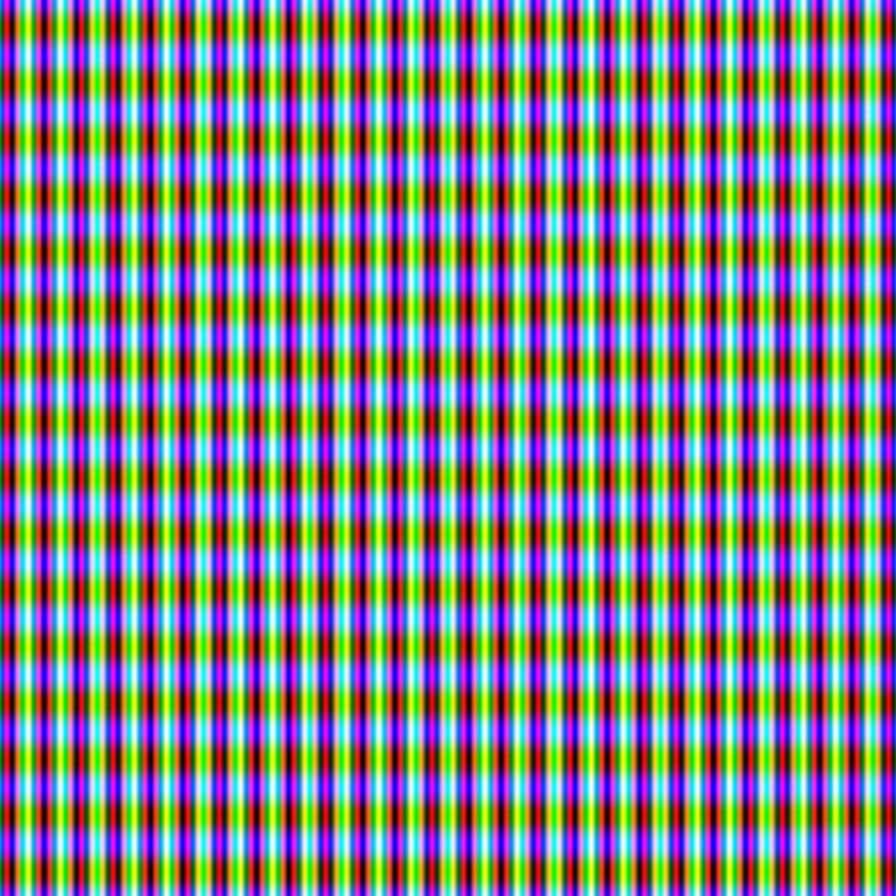
Give the GLSL for this pattern, as a Shadertoy shader.

```glsl
// Woven colour stripes: each colour channel is one smooth cosine wave.
// Red and green run across at different rates, so their stripes beat;
// blue runs up the canvas and tints the columns in horizontal bands.

const float TAU = 6.2831853;

// Wave cycles per canvas for red, green and blue
const vec3 CYCLES = vec3(84.35, 25.46, 15.915);

// Position of one crest of each wave, in canvas units
const vec3 CREST = vec3(0.4822, 0.5013, 0.498);

// Mean level and swing of every channel
const float LEVEL = 0.5;
const float SWING = 0.5;

// Three independent waves, one per channel
vec3 channelWaves(vec3 position) {
    return LEVEL + SWING * cos(TAU * CYCLES * (position - CREST));
}

void mainImage(out vec4 fragColor, in vec2 fragCoord) {
    vec2 uv = fragCoord / iResolution.xy;

    // Red and green follow x, blue follows y
    fragColor = vec4(channelWaves(uv.xxy), 1.0);
}
```
